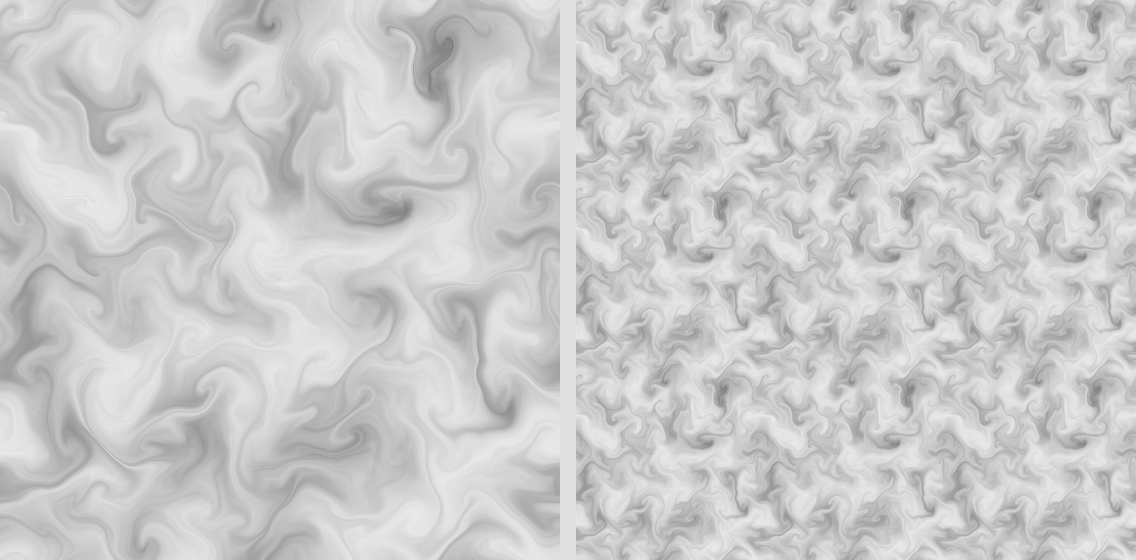
Left, the tile; right, the same tile 3 across and 3 down.
This texture is drawn by a Shadertoy shader. Its source:

```glsl
// Soft grey smoke: dark and light clouds wound into small eddies with fine creases.
// Wrapping gradient noise serves as a stream function; its curl carries the
// sampling point along the eddies, which draws layered noise out into wisps.

const float MEAN_GREY = 0.794;
const float CONTRAST = 0.072;
const float DARK_SKEW = 0.012;
const float EDDY_CELLS = 7.0;
const int FLOW_STEPS = 8;
const float FLOW_STEP = 0.0018;

// Random unit vector for a lattice cell
vec2 hashDirection(vec2 cell, float seed) {
    float h = fract(sin(dot(cell, vec2(127.1, 311.7)) + seed * 74.7) * 43758.5453);
    float angle = 6.28318 * h;
    return vec2(cos(angle), sin(angle));
}

// Gradient noise over the unit square, wrapping after a whole number of cells
float tileNoise(vec2 uv, float cells, float seed) {
    vec2 p = uv * cells;
    vec2 i = floor(p);
    vec2 f = p - i;
    vec2 lo = mod(i, cells);
    vec2 hi = mod(i + 1.0, cells);
    vec2 w = f * f * f * (f * (f * 6.0 - 15.0) + 10.0);
    float a = dot(hashDirection(lo, seed), f);
    float b = dot(hashDirection(vec2(hi.x, lo.y), seed), f - vec2(1.0, 0.0));
    float c = dot(hashDirection(vec2(lo.x, hi.y), seed), f - vec2(0.0, 1.0));
    float d = dot(hashDirection(hi, seed), f - 1.0);
    return mix(mix(a, b, w.x), mix(c, d, w.x), w.y);
}

// Octaves of noise, each twice as fine
float tileFbm(vec2 uv, float cells, float gain, float seed) {
    float sum = 0.0;
    float amplitude = 1.0;
    for (int octave = 0; octave < 4; octave++) {
        sum += amplitude * tileNoise(uv, cells, seed + float(octave));
        cells *= 2.0;
        amplitude *= gain;
    }
    return sum;
}

// Stream function whose hills and hollows are the eddies
float stream(vec2 uv, float cells) {
    return tileNoise(uv, cells, 1.0) + 0.25 * tileNoise(uv, cells * 2.0, 2.0);
}

// Carry a point along the curl of the stream function
vec2 advect(vec2 uv, float cells, float stepSize) {
    const vec2 offset = vec2(0.002, 0.0);
    for (int i = 0; i < FLOW_STEPS; i++) {
        float here = stream(uv, cells);
        float dx = stream(uv + offset.xy, cells) - here;
        float dy = stream(uv + offset.yx, cells) - here;
        uv += stepSize * vec2(dy, -dx) / offset.x;
    }
    return uv;
}

// Paired light and dark line along the zero contour of a noise value
float crease(float value, float width) {
    float t = value / width;
    return t * exp(-t * t);
}

void mainImage(out vec4 fragColor, in vec2 fragCoord) {
    vec2 uv = fragCoord / iResolution.xy;
    vec2 flowUv = advect(uv, EDDY_CELLS, FLOW_STEP);

    // Broad clouds, eddy cores and stretched wisps
    float cloud = 2.7 * stream(uv, EDDY_CELLS);
    cloud += 2.0 * tileNoise(flowUv, 5.0, 11.0);
    cloud += 1.8 * tileFbm(flowUv, 10.0, 0.45, 21.0);

    // Darks reach further from the mean than lights
    float grey = MEAN_GREY + CONTRAST * cloud - DARK_SKEW * (cloud * cloud - 1.0);

    // Faint folds that fade in and out
    float foldMask = smoothstep(-0.1, 0.35, tileNoise(flowUv, 8.0, 31.0));
    float folds = crease(tileNoise(flowUv, 9.0, 41.0), 0.06);
    folds += crease(tileNoise(flowUv, 15.0, 51.0), 0.08);
    grey += 0.035 * foldMask * folds;

    fragColor = vec4(vec3(clamp(grey, 0.0, 0.96)), 1.0);
}
```
